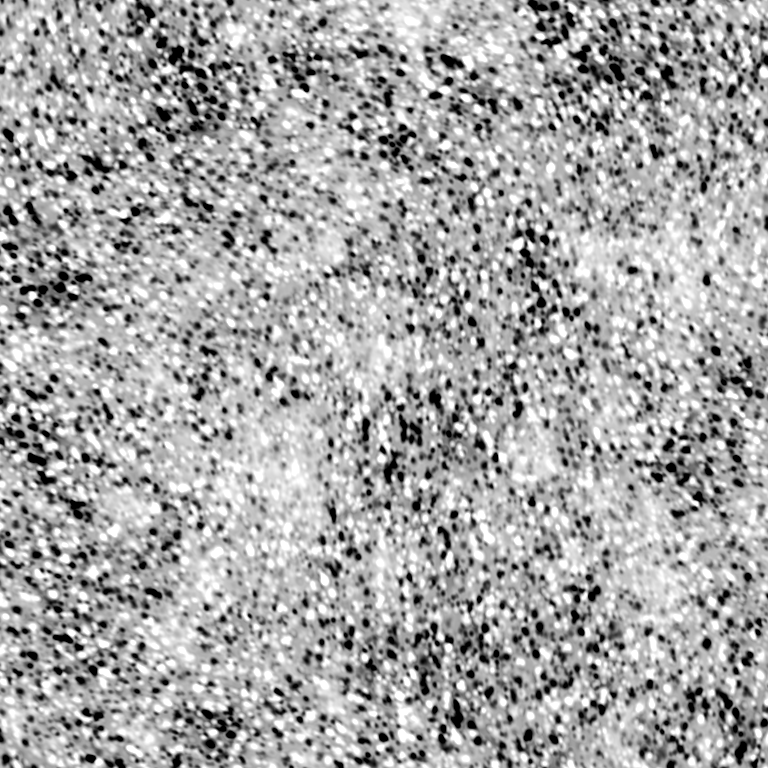
This texture is drawn by a three.js fragment shader. Its source:

```glsl
varying vec2 vUv;

vec3 hash3(vec2 cell) {
  vec3 p = fract(cell.xyx * vec3(0.1031, 0.1030, 0.0973));
  p += dot(p, p.yxz + 33.33);
  return fract((p.xxy + p.yzz) * p.zyx);
}

// Cellular noise: slanted light and dark blobs, one per cell, unit deviation
float blobNoise(vec2 uv, float cells) {
  vec2 p = uv * cells;
  vec2 home = floor(p);
  float slant = -0.95 + 0.45 * sin(uv.x * 5.0 + 2.0 * sin(uv.y * 4.0));
  vec2 along = vec2(cos(slant), sin(slant));
  float sum = 0.0;
  for (int y = -1; y <= 1; y++) {
    for (int x = -1; x <= 1; x++) {
      vec2 cell = home + vec2(float(x), float(y));
      vec3 rnd = hash3(cell + cells * 1.7 + 11.0);
      vec2 d = p - cell - rnd.xy;
      float across = 1.35 * dot(d, vec2(-along.y, along.x));
      float reach = dot(d, along);
      float r2 = min(reach * reach + across * across, 1.0);
      sum += (rnd.z * 2.0 - 1.0) * (1.0 - r2) * (1.0 - r2) * (1.0 - 2.0 * r2);
    }
  }
  return sum * 3.5;
}

float glow(vec2 uv, vec2 center, vec2 size) {
  vec2 d = (uv - center) / size;
  return exp(-dot(d, d));
}

void main() {
  // Broad patches: high is pale and calm, low is dark and harsh
  float patches = 0.35 * blobNoise(vUv, 5.0)
                + 0.5 * blobNoise(vUv, 11.0)
                + 0.5 * blobNoise(vUv, 23.0);
  patches += 1.9 * glow(vUv, vec2(0.87, 0.63), vec2(0.11, 0.09));
  patches += 0.7 * glow(vUv, vec2(0.32, 0.32), vec2(0.2, 0.22));
  patches -= 1.1 * glow(vUv, vec2(0.14, 0.9), vec2(0.13, 0.2));
  patches -= 1.1 * glow(vUv, vec2(0.9, 0.95), vec2(0.18, 0.1));
  patches -= 0.9 * glow(vUv, vec2(0.0, 0.25), vec2(0.12, 0.35));
  patches -= 0.9 * glow(vUv, vec2(0.58, 0.16), vec2(0.2, 0.14));
  patches = clamp(patches + 0.1, -2.2, 2.4);

  // Fine grain
  float grain = 0.86 * blobNoise(vUv, 74.0) + 0.5 * blobNoise(vUv, 121.0);
  float tone = 0.4 * patches + 0.9 * grain * (1.0 - 0.22 * patches);

  // Steep shadows, gentle highlights
  float gray = min(0.72 + 0.35 * tone, 0.68 + 0.205 * tone);
  gl_FragColor = vec4(vec3(clamp(gray, 0.0, 1.0)), 1.0);
}
```
